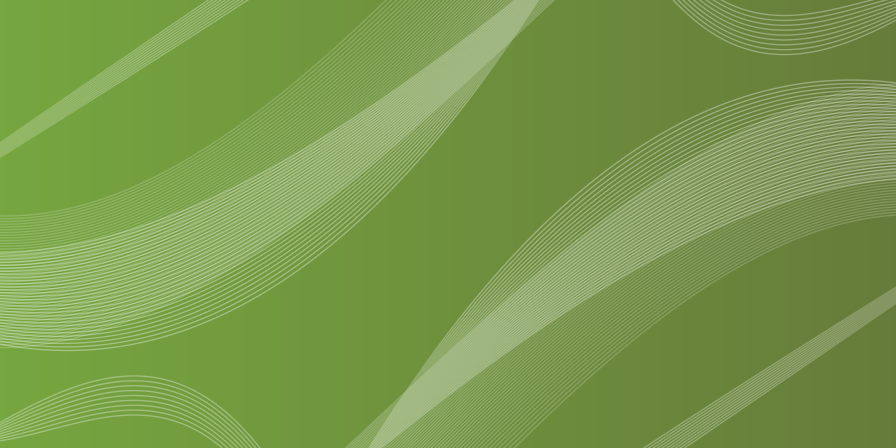
A Shadertoy shader for this background:

```glsl
#define LEFT_GREEN vec3(0.462, 0.650, 0.250)
#define RIGHT_GREEN vec3(0.400, 0.484, 0.228)
#define LINE_COLOR vec3(1.0)
#define LINE_WIDTH 0.0030
#define MAX_DENSITY 0.65
#define KNOT_STEP 0.4123
#define TURN_SUM vec2(2.050, 1.039)
#define VEIL_LINES 48.0
#define RIBBON_LINES 30.0
#define STREAK_LINES 9.0
#define ARCH_LINES 8.0

// Cubic through four heights spaced KNOT_STEP apart
float cubicCurve(vec4 h, float x) {
    float s = x / KNOT_STEP;
    float d1 = h.y - h.x;
    float d2 = h.z - 2.0 * h.y + h.x;
    float d3 = h.w - 3.0 * h.z + 3.0 * h.y - h.x;
    return h.x + s * (d1 + (s - 1.0) / 2.0 * (d2 + (s - 2.0) / 3.0 * d3));
}

// Coverage of strands blended between two curves;
// positive crowding gathers them at the top, negative at the bottom
float strands(vec2 p, vec4 top, vec4 bottom, float count, float crowding) {
    float pixel = 1.0 / iResolution.y;
    float a = cubicCurve(top, p.x);
    float b = cubicCurve(bottom, p.x);
    float gap = b - a;
    gap = (gap < 0.0 ? -1.0 : 1.0) * max(abs(gap), 1e-5);
    float across = (p.y - a) / gap;

    // Turn vertical distances into distances across the strands
    float e = 0.002;
    float blend = clamp(across, 0.0, 1.0);
    float ahead = mix(cubicCurve(top, p.x + e), cubicCurve(bottom, p.x + e), blend);
    float slope = (ahead - mix(a, b, blend)) / e;
    float tilt = inversesqrt(1.0 + slope * slope);
    float density = 1.0 + crowding * (1.0 - 2.0 * blend);
    float spacing = abs(gap) * tilt / (count * density);

    // Individual antialiased strands
    float warped = blend + crowding * blend * (1.0 - blend);
    float strand = count * (warped + (across - blend) * density);
    float nearest = clamp(floor(strand + 0.5), 0.0, count);
    float dist = abs(strand - nearest) * spacing;
    float width = max(LINE_WIDTH, pixel);
    float sharp = clamp((0.5 * width - dist) / pixel + 0.5, 0.0, 1.0);
    sharp *= LINE_WIDTH / width;

    // Average tone where strands are too close to resolve
    float outside = abs(across - blend) * abs(gap) * tilt;
    float tone = min(LINE_WIDTH / spacing, MAX_DENSITY);
    tone *= clamp(1.0 - outside / pixel, 0.0, 1.0);
    float resolved = smoothstep(1.2, 2.6, spacing / pixel);
    return mix(tone, sharp, resolved);
}

void addLayer(inout vec3 color, float coverage, float opacity) {
    color = mix(color, LINE_COLOR, coverage * opacity);
}

// One wave with its veil, corner streak and arch
void addWaveGroup(inout vec3 color, vec2 p) {
    float towardTip = smoothstep(0.0, 1.0, p.x);
    float veil = strands(p, vec4(0.518, 0.641, 0.964, 1.390),
                            vec4(0.224, 0.341, 0.628, 1.000),
                            VEIL_LINES, -0.4 * towardTip);
    float ribbon = strands(p, vec4(0.435, 0.531, 0.760, 1.070),
                              vec4(0.232, 0.263, 0.529, 1.055),
                              RIBBON_LINES, 0.4 * towardTip);
    float streak = strands(p, vec4(0.682, 0.964, 1.245, 1.526),
                              vec4(0.648, 0.909, 1.180, 1.470),
                              STREAK_LINES, 0.0);
    float arch = strands(p, vec4(0.057, 0.138, -0.503, -2.50),
                            vec4(0.016, 0.052, -0.685, -3.27),
                            ARCH_LINES, 0.0);
    addLayer(color, veil, mix(0.19, 0.27, smoothstep(0.8, 1.2, p.x)));
    addLayer(color, ribbon, 0.34);
    addLayer(color, streak, 0.30);
    addLayer(color, arch, 0.32);
}

void mainImage(out vec4 fragColor, in vec2 fragCoord) {
    // Stretch to a two by one canvas
    vec2 p = fragCoord / iResolution.xy * vec2(2.0, 1.0);
    vec3 color = mix(LEFT_GREEN, RIGHT_GREEN, p.x * 0.5);

    // The same group appears again after a half turn
    addWaveGroup(color, p);
    addWaveGroup(color, TURN_SUM - p);
    fragColor = vec4(color, 1.0);
}
```
